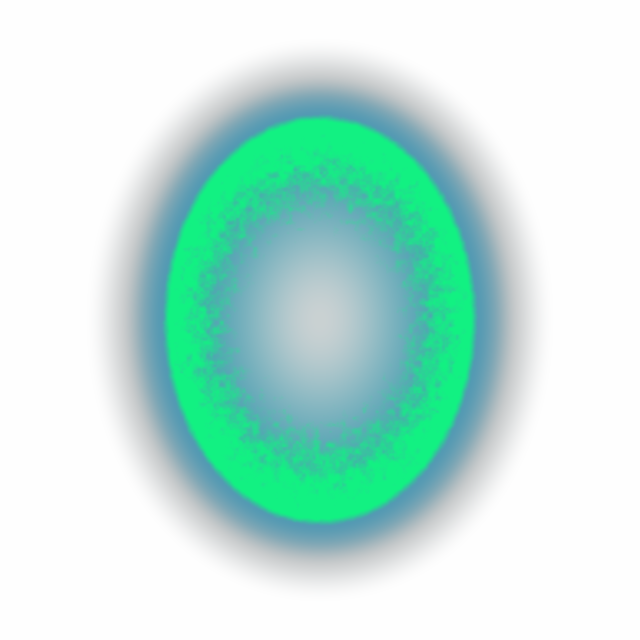
This background is drawn by a WebGL 1 fragment shader. Its source:

```glsl
precision highp float;
uniform vec2 u_resolution;

const vec2 CENTER = vec2(0.5, 0.5);
const vec2 RADII = vec2(0.241, 0.316);
const float EDGE_SOFTNESS = 0.007;
const float EDGE_ROUGHNESS = 0.004;
const float GRAIN_SCALE = 95.0;
const float GRAIN_STRENGTH = 0.36;
const float SIDE_FADE = 0.05;

const vec3 PAPER = vec3(0.995);
const vec3 HALO_GREY = vec3(0.70, 0.715, 0.72);
const vec3 RIM_BLUE = vec3(0.32, 0.60, 0.70);
const vec3 CORE_GREY = vec3(0.79, 0.82, 0.825);
const vec3 INNER_BLUE = vec3(0.31, 0.63, 0.70);
const vec3 GREEN = vec3(0.07, 0.945, 0.51);

float hash(vec2 p) {
  vec3 q = fract(p.xyx * 0.1031);
  q += dot(q, q.yzx + 33.33);
  return fract((q.x + q.y) * q.z);
}

float valueNoise(vec2 p) {
  vec2 cell = floor(p);
  vec2 f = fract(p);
  f = f * f * (3.0 - 2.0 * f);
  float low = mix(hash(cell), hash(cell + vec2(1.0, 0.0)), f.x);
  float high = mix(hash(cell + vec2(0.0, 1.0)), hash(cell + 1.0), f.x);
  return mix(low, high, f.y);
}

// Layered noise, centred on zero
float grain(vec2 p) {
  float sum = 0.0;
  float weight = 0.5;
  for (int i = 0; i < 3; i++) {
    sum += weight * (valueNoise(p) - 0.5);
    p = p * 2.03 + 17.3;
    weight *= 0.5;
  }
  return sum;
}

// Approximate signed distance to an ellipse
float ellipseDistance(vec2 p, vec2 radii) {
  float k = length(p / radii);
  return k * (k - 1.0) / max(length(p / (radii * radii)), 0.0001);
}

void main() {
  vec2 uv = (gl_FragCoord.xy - 0.5 * u_resolution)
          / min(u_resolution.x, u_resolution.y) + 0.5;
  vec2 p = uv - CENTER;
  vec2 q = p / RADII;
  float radius = length(q);
  float dist = ellipseDistance(p, RADII);
  float speckle = grain(uv * GRAIN_SCALE);

  // Outer halo: blue rim through grey into paper
  vec3 halo = mix(RIM_BLUE, HALO_GREY, smoothstep(0.0, 0.07, dist));
  halo = mix(halo, PAPER, smoothstep(0.03, 0.127, dist));

  // Inner disc: pale core, blue band, grainy green ring
  vec3 disc = mix(CORE_GREY, INNER_BLUE, smoothstep(0.0, 0.8, radius));
  float side = q.x * q.x / max(radius * radius, 0.0001);
  float ringRadius = radius + GRAIN_STRENGTH * speckle - SIDE_FADE * side;
  disc = mix(disc, GREEN, smoothstep(0.48, 0.88, ringRadius));

  // Soft, slightly rough boundary
  float edge = dist + EDGE_ROUGHNESS * speckle;
  float inside = 1.0 - smoothstep(-EDGE_SOFTNESS, EDGE_SOFTNESS, edge);
  gl_FragColor = vec4(mix(halo, disc, inside), 1.0);
}
```
